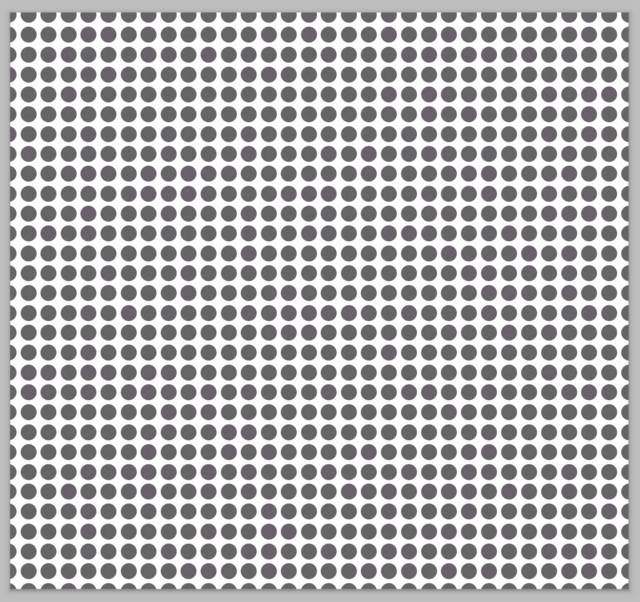
Reproduce this pattern procedurally as a WebGL 1 fragment shader.

```glsl
precision highp float;
// Grid of charcoal dots on a white sheet, with a soft shadow on a grey backing.

uniform vec2 u_resolution;

float hash(vec2 p) {
  return fract(sin(dot(p, vec2(12.99, 78.23))) * 43758.5);
}

float noise(vec2 p) {
  vec2 i = floor(p);
  vec2 f = fract(p);
  f = f * f * (3.0 - 2.0 * f);
  return mix(mix(hash(i), hash(i + vec2(1.0, 0.0)), f.x),
             mix(hash(i + vec2(0.0, 1.0)), hash(i + 1.0), f.x), f.y);
}

float boxDistance(vec2 p, vec2 halfSize) {
  vec2 d = abs(p) - halfSize;
  return length(max(d, 0.0)) + min(max(d.x, d.y), 0.0);
}

void main() {
  // The canvas spans 768 by 722 units, measured from the top left.
  vec2 uv = gl_FragCoord.xy / u_resolution;
  vec2 p = vec2(uv.x, 1.0 - uv.y) * vec2(768.0, 722.0);
  float soft = max(1.1, 0.6 * 768.0 / u_resolution.x);

  // Backing and sheet shadow, slightly heavier below.
  float sheet = boxDistance(p - vec2(383.2, 360.7), vec2(371.0, 345.7));
  float shadow = boxDistance(p - vec2(383.7, 362.2), vec2(371.0, 345.7));
  vec3 backing = vec3(0.745 - 0.17 * exp(-max(shadow, 0.0) / 2.2));

  // Dots: 30 whole columns by 28 whole rows, cut off at the sheet edges.
  vec2 pitch = vec2(24.03, 23.83);
  vec2 grid = (p - vec2(34.2, 41.7)) / pitch;
  vec2 cell = floor(grid + 0.5);
  vec2 local = (grid - cell) * pitch;
  vec2 jitter = vec2(hash(vec2(cell.x, 3.0)), hash(vec2(7.0, cell.y))) - 0.5;
  float dotMask = 1.0 - smoothstep(-soft, soft, length(local - 0.5 * jitter) - 9.55);

  // Faint mottling and an occasional violet tint.
  float grain = noise(p * 0.45) - 0.5;
  float violet = smoothstep(0.65, 1.0, hash(cell + 19.0));
  vec3 ink = vec3(0.400, 0.392, 0.402) + 0.02 * grain;
  ink += violet * vec3(0.008, -0.012, 0.012);
  vec3 paper = vec3(0.993 + 0.008 * grain);

  vec3 color = mix(paper, ink, dotMask);
  color = mix(color, backing, smoothstep(-soft, soft, sheet));
  gl_FragColor = vec4(color, 1.0);
}
```
